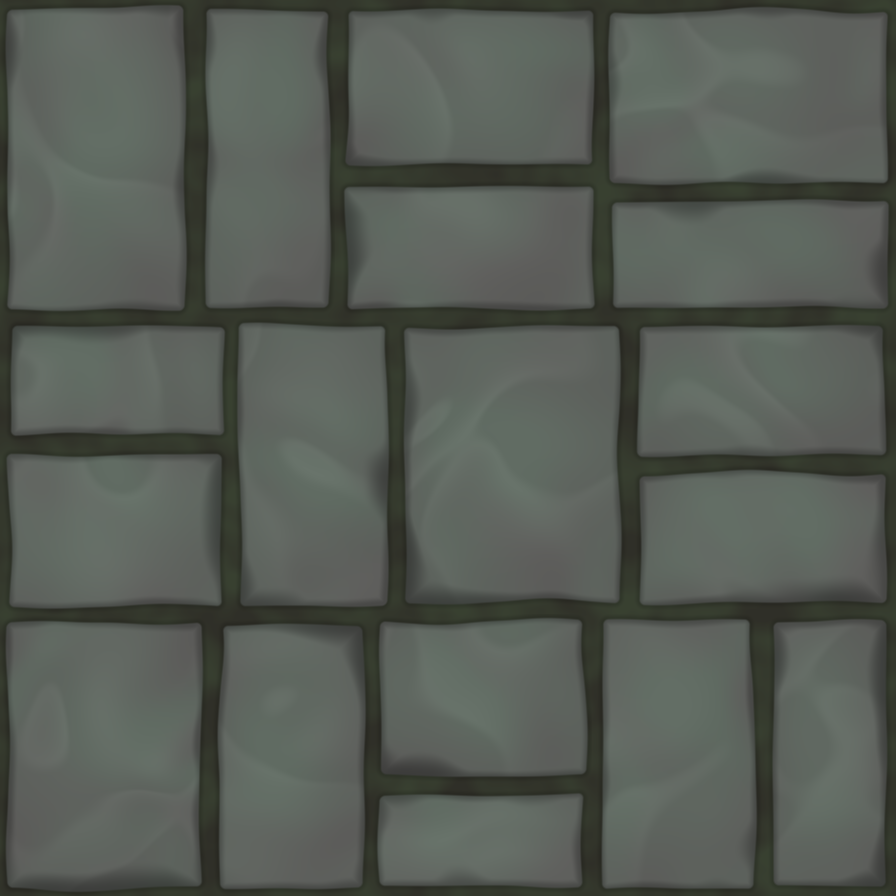
Give the GLSL for this texture, as a WebGL 1 fragment shader.

```glsl
precision highp float;
// Old stone paving: three courses of worn grey-green blocks, some split in two,
// set in dark mossy mortar. Each block is a rounded box with wavering sides;
// warped gradient noise gives its soft creases, stains and chipped edges.

uniform vec2 u_resolution;

#define LOW_COURSE 0.315
#define HIGH_COURSE 0.646
#define HALF_JOINT 0.0105
#define SIDE_WAVER 0.0065
#define CORNER_RADIUS 0.006
#define CREASE_LIGHT 0.045
#define STONE_GREY vec3(0.362, 0.362, 0.353)
#define STONE_GREEN vec3(0.345, 0.388, 0.353)
#define MORTAR_DARK vec3(0.185, 0.185, 0.155)
#define MORTAR_MOSS vec3(0.220, 0.250, 0.190)

vec2 hash2(vec2 p) {
  vec2 k = vec2(dot(p, vec2(127.1, 311.7)), dot(p, vec2(269.5, 183.3)));
  return fract(sin(k) * 43758.5);
}

// Corner contribution of the gradient noise, wrapped to the period.
float corner(vec2 cell, vec2 offset, float period) {
  return dot(hash2(mod(cell, period)) * 2.0 - 1.0, offset);
}

float gradientNoise(vec2 p, float period) {
  vec2 i = floor(p), f = fract(p);
  vec2 s = f * f * f * (f * (f * 6.0 - 15.0) + 10.0);
  vec2 e = vec2(1.0, 0.0);
  float below = mix(corner(i, f, period), corner(i + e, f - e, period), s.x);
  float above = mix(corner(i + e.yx, f - e.yx, period),
                    corner(i + e.xx, f - e.xx, period), s.x);
  return 1.4 * mix(below, above, s.y);
}

float noise(vec2 p) { return gradientNoise(p, 64.0); }

// Bounds of the block that holds p; a split of zero leaves a column whole.
void findBlock(vec2 p, out vec2 lo, out vec2 hi) {
  lo = vec2(0.0, LOW_COURSE);
  hi = vec2(1.0, HIGH_COURSE);
  vec4 joints = vec4(0.258, 0.443, 0.704, 1.0);
  vec4 splits = vec4(0.504, 0.0, 0.0, 0.483);
  if (p.y < LOW_COURSE) {
    lo.y = 0.0;
    hi.y = LOW_COURSE;
    joints = vec4(0.237, 0.415, 0.661, 0.854);
    splits = vec4(0.0, 0.0, 0.125, 0.0);
  } else if (p.y > HIGH_COURSE) {
    lo.y = HIGH_COURSE;
    hi.y = 1.0;
    joints = vec4(0.219, 0.374, 0.672, 1.0);
    splits = vec4(0.0, 0.0, 0.803, 0.784);
  }
  float split = 0.0;
  for (int i = 0; i < 4; i++) {
    if (p.x < joints[i]) {
      hi.x = joints[i];
      split = splits[i];
      break;
    }
    lo.x = joints[i];
  }
  if (split > 0.0) {
    if (p.y < split) hi.y = split;
    else lo.y = split;
  }
}

// Depth inside the block: positive on stone, negative in the joint.
float blockDepth(vec2 p, vec2 lo, vec2 hi, vec2 seed) {
  vec4 sides = vec4(p - lo, hi - p) - HALF_JOINT;
  vec4 shift = vec4(hash2(seed), hash2(seed + 3.7)) - 0.5;
  vec4 waver = vec4(noise(vec2(p.y * 9.0, seed.x)), noise(vec2(p.x * 9.0, seed.y)),
                    noise(vec2(p.y * 9.0, seed.x + 5.5)), noise(vec2(p.x * 9.0, seed.y + 5.5)));
  sides += SIDE_WAVER * (waver + 0.7 * shift);
  vec2 q = CORNER_RADIUS - min(sides.xy, sides.zw);
  return CORNER_RADIUS - length(max(q, 0.0)) - min(max(q.x, q.y), 0.0);
}

vec3 stoneColour(vec2 p, vec2 local, float depth, vec2 seed) {
  vec2 w = p * 6.0 + seed;
  vec2 warp = vec2(noise(w), noise(w + 17.3));
  float relief = noise(p * 5.0 + seed + 0.9 * warp);
  float stain = noise(p * 11.0 + seed.yx + warp);

  // Broad worn glow above the middle, with one-sided creases across it.
  float glow = 1.0 - smoothstep(0.1, 0.7, length(local - vec2(0.42, 0.6) - 0.2 * warp));
  float ramp = fract(relief * 1.6 + hash2(seed).x);
  float crease = ramp * ramp * (1.0 - smoothstep(0.82, 1.0, ramp));
  vec3 colour = mix(STONE_GREY, STONE_GREEN, clamp(0.2 + 0.65 * glow + 0.6 * stain, 0.0, 1.0));
  colour += 0.028 * glow + CREASE_LIGHT * crease * (0.4 + 0.6 * glow) + 0.012 * stain;

  // Dirty rim, wider where the edge is chipped.
  float chip = smoothstep(0.1, 0.6, noise(p * 8.0 + seed + 31.0));
  float rim = smoothstep(0.0, 0.009 + 0.022 * chip, depth + 0.004 * stain);
  return colour * mix(0.78 - 0.12 * chip, 1.0, rim);
}

void main() {
  vec2 p = gl_FragCoord.xy / u_resolution;
  vec2 lo, hi;
  findBlock(p, lo, hi);
  vec2 seed = 40.0 * hash2(lo + hi);
  float depth = blockDepth(p, lo, hi, seed);

  float moss = gradientNoise(p * 14.0, 14.0) + 0.5 * gradientNoise(p * 40.0, 40.0);
  vec3 mortar = mix(MORTAR_DARK, MORTAR_MOSS, clamp(0.5 + 0.9 * moss, 0.0, 1.0));
  mortar *= mix(0.84, 1.0, smoothstep(0.0, 0.007, -depth));

  vec3 stone = stoneColour(p, (p - lo) / (hi - lo), depth, seed);
  float edge = max(0.0015, 1.0 / min(u_resolution.x, u_resolution.y));
  gl_FragColor = vec4(mix(mortar, stone, smoothstep(-edge, edge, depth)), 1.0);
}
```
